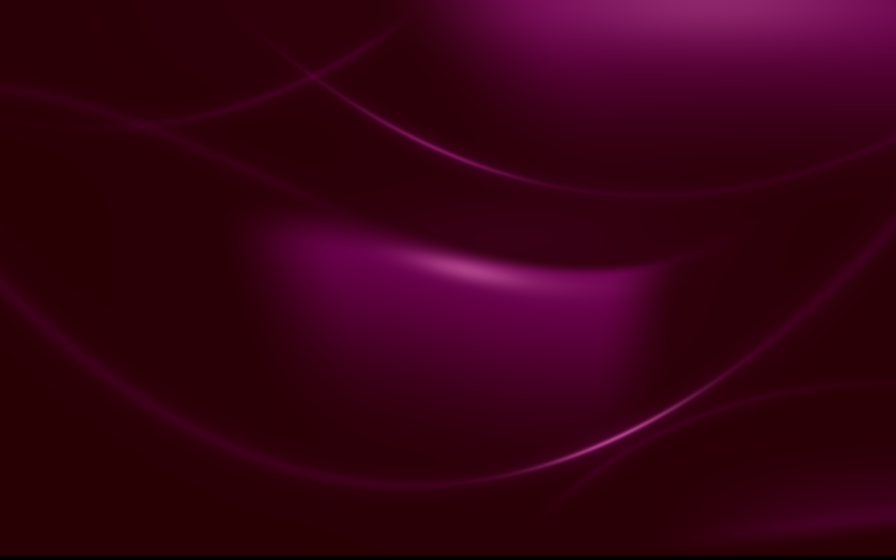
Write a Shadertoy shader that draws this background.

```glsl
// Dark wine backdrop with magenta glows and thin curved light streaks.
// Soft glows and arcs add up to one light level, which tints the base colour;
// a second "shine" level adds the pale highlights.

#define BASE_COLOR  vec3(0.155, 0.0, 0.016)
#define GLOW_COLOR  vec3(0.265, 0.0, 0.285)
#define SHINE_COLOR vec3(0.27, 0.27, 0.24)
#define CANVAS_RATIO 1.6
#define BODY_DEPTH 0.21
#define TOP_DEPTH 0.19
#define HALO_SCALE 3.5

float bell(float x, float center, float width) {
    float d = (x - center) / width;
    return exp(-d * d);
}

// Cubic through four heights spaced evenly over span.x .. span.y
float cubic(float x, vec2 span, vec4 h) {
    float u = 3.0 * (x - span.x) / (span.y - span.x);
    float a = u - 1.0, b = u - 2.0, c = u - 3.0;
    return dot(h, vec4(-a * b * c / 6.0, u * b * c / 2.0,
                       -u * a * c / 2.0, u * a * b / 6.0));
}

// Signed distance to the cubic, corrected for its slope
float arcDistance(vec2 p, vec2 span, vec4 h) {
    float y = cubic(p.x, span, h);
    float slope = (cubic(p.x + 0.005, span, h) - y) / 0.005;
    return (p.y - y) / sqrt(1.0 + slope * slope);
}

// Thin line with a faint halo
float streak(float d, float width) {
    return 0.7 * bell(d, 0.0, width) + 0.3 * bell(d, 0.0, width * HALO_SCALE);
}

void mainImage(out vec4 fragColor, in vec2 fragCoord) {
    vec2 p = fragCoord / iResolution.xy * vec2(CANVAS_RATIO, 1.0);
    float light = 0.0;
    float shine = 0.0;

    // Wide haze around the centre and along the top
    light += 0.13 * bell(p.x, 0.95, 0.42) * bell(p.y, 0.47, 0.27);
    light += 0.12 * bell(p.x, 0.90, 0.28) * bell(p.y, 0.58, 0.07);
    light += 0.08 * bell(p.x, 0.55, 0.40) * bell(p.y, 1.0, 0.22);

    // Central glow: crisp curved top, soft sides, slow fade downward
    float rim = cubic(p.x, vec2(0.375, 1.25), vec4(0.600, 0.579, 0.523, 0.550));
    float depth = rim - p.y;
    float softness = mix(0.05, 0.014, smoothstep(0.50, 0.95, p.x));
    float sides = smoothstep(0.37, 0.60, p.x - 0.25 * depth)
                * (1.0 - smoothstep(1.08, 1.23, p.x + 0.15 * depth));
    light += 0.87 * sides * smoothstep(-softness, softness, depth)
           * bell(max(depth, 0.0), 0.0, BODY_DEPTH);
    shine += 0.80 * bell(p.x, 0.83, 0.10) * bell(depth, 0.026, 0.019);
    shine += 0.22 * bell(p.x, 0.96, 0.15) * bell(depth, 0.030, 0.024);

    // Upper right glow, palest at the border
    float drop = 1.0 - p.y;
    light += 0.95 * smoothstep(0.66, 0.98, p.x - 0.5 * drop) * bell(drop, 0.0, TOP_DEPTH);
    shine += 0.55 * bell(p.x, 1.27, 0.30) * bell(drop, 0.0, 0.075);

    // Lower right glow over a slanted streak
    float slant = p.y - (0.031 + 0.12 * (p.x - 1.167));
    float slantWidth = slant > 0.0 ? 0.09 : 0.025;
    float slantFade = smoothstep(1.10, 1.50, p.x);
    light += slantFade * (0.28 * bell(slant, 0.0, slantWidth) + 0.14 * bell(slant, 0.0, 0.018));

    // Large bowl arc, broad at the left and sparkling at the right
    float bowl = arcDistance(p, vec2(0.0, 1.6), vec4(0.494, 0.160, 0.203, 0.600));
    float bowlSpark = bell(p.x, 1.10, 0.13);
    float bowlWidth = mix(0.013, 0.006, smoothstep(0.35, 0.95, p.x));
    bowlWidth = mix(bowlWidth, 0.012, smoothstep(1.20, 1.50, p.x));
    light += (0.30 + 0.55 * bowlSpark) * streak(bowl, bowlWidth);
    shine += 0.95 * bowlSpark * bell(bowl, 0.0, 0.0038);

    // Upper arc sweeping down to the right
    float sweep = arcDistance(p, vec2(0.417, 1.6), vec4(0.979, 0.721, 0.652, 0.754));
    float sweepSpark = bell(p.x, 0.78, 0.14);
    light += smoothstep(0.38, 0.60, p.x) * (0.20 + 0.60 * sweepSpark) * streak(sweep, 0.0055);
    shine += 0.35 * sweepSpark * bell(sweep, 0.0, 0.0035);

    // Faint arc from the left that runs along the central glow
    float ridge = arcDistance(p, vec2(0.0, 1.292), vec4(0.842, 0.702, 0.533, 0.569));
    light += 0.20 * (1.0 - smoothstep(0.45, 0.75, p.x)) * streak(ridge, 0.010);
    light += 0.14 * bell(p.x, 1.18, 0.12) * streak(ridge, 0.009);

    // Faint rising arc at the upper left
    float rise = arcDistance(p, vec2(0.0, 0.75), vec4(0.787, 0.775, 0.837, 0.983));
    float riseFade = smoothstep(0.10, 0.50, p.x) * (1.0 - smoothstep(0.64, 0.78, p.x));
    light += (0.05 + 0.27 * riseFade) * (1.0 - smoothstep(0.64, 0.78, p.x)) * streak(rise, 0.006);

    // Faint arc at the lower right
    float hook = arcDistance(p, vec2(0.9375, 1.6), vec4(0.052, 0.215, 0.294, 0.317));
    float hookFade = smoothstep(0.92, 1.10, p.x) * (1.0 - 0.6 * smoothstep(1.25, 1.60, p.x));
    light += 0.25 * hookFade * streak(hook, 0.006);

    // Tint, then darken the bottom border
    vec3 color = BASE_COLOR + GLOW_COLOR * min(light, 1.25) + SHINE_COLOR * shine;
    color *= mix(0.1, 1.0, smoothstep(0.005, 0.010, p.y));
    fragColor = vec4(color, 1.0);
}
```
